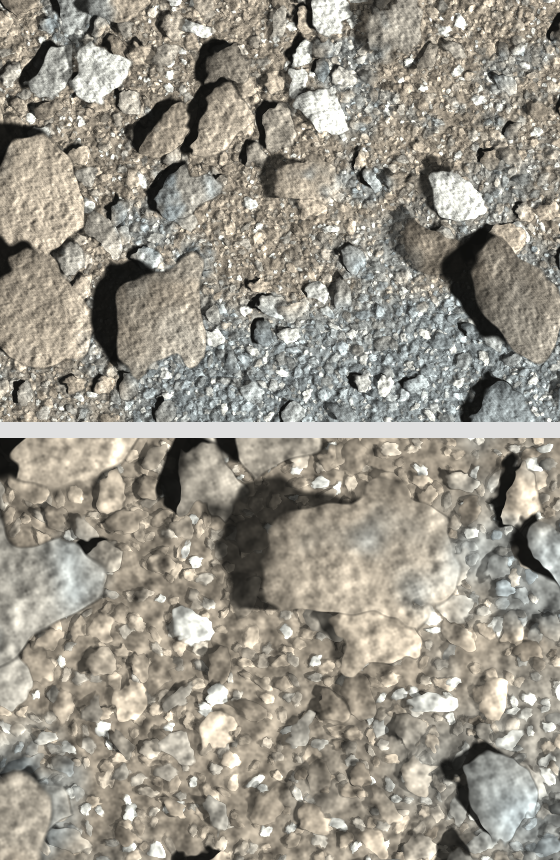
Top: the whole. Bottom: its middle third, enlarged.
This texture is drawn by a WebGL 2 fragment shader. Its source:

```glsl
#version 300 es
precision highp float;
// Sunlit rubble: five layers of irregular stones, from grit to boulders,
// painted fine to coarse. Each stone is a warped, chipped superellipse in
// staggered rows, with a lumpy dome for shading and a swept hard shadow.

#define LAYERS 5
#define BOULDER_CELL 0.29
#define LAYER_RATIO 0.46
#define SHADOW_LENGTH 0.52
#define SHADOW_DIR vec2(-0.91, 0.41)
#define LIGHT vec3(0.73, -0.33, 0.60)
#define WARP 0.30
#define ROUGHNESS 0.62
#define WARM vec3(1.05, 0.98, 0.87)
#define COOL vec3(0.95, 1.00, 1.00)
#define SHADE vec3(0.055, 0.055, 0.050)

uniform vec2 u_resolution;
out vec4 fragColor;

vec3 hash3(vec2 p) {
    vec3 q = fract(p.xyx * vec3(0.1031, 0.1030, 0.0973));
    q += dot(q, q.yxz + 33.33);
    return fract((q.xxy + q.yzz) * q.zyx);
}

// Two channels of smooth value noise, each from -1 to 1
vec2 valueNoise(vec2 p) {
    vec2 i = floor(p), f = fract(p);
    f = f * f * (3.0 - 2.0 * f);
    vec2 bottom = mix(hash3(i).xy, hash3(i + vec2(1, 0)).xy, f.x);
    vec2 top = mix(hash3(i + vec2(0, 1)).xy, hash3(i + vec2(1, 1)).xy, f.x);
    return 2.0 * mix(bottom, top, f.y) - 1.0;
}

vec2 fbm(vec2 p) {
    vec2 sum = vec2(0.0);
    float amp = 0.5;
    for (int i = 0; i < 4; i++) {
        sum += amp * valueNoise(p);
        p = mat2(1.6, 1.2, -1.2, 1.6) * p + 7.3;
        amp *= 0.62;
    }
    return sum;
}

// Size-normalised radius of a stone: 1 on its outline, with two flat chips
float outline(vec2 d, vec2 radii, mat2 turn, vec2 warp) {
    vec2 q = turn * d / radii + warp;
    vec2 s = abs(q);
    float oval = pow(pow(s.x, 2.5) + pow(s.y, 2.5), 0.4);
    return max(oval, 1.22 * max(dot(q, vec2(0.8, 0.6)), dot(q, vec2(-0.5, 0.87))));
}

// Chance that a cell of the given layer holds a stone
float density(int layer, vec2 c) {
    float rubble = smoothstep(0.35, 0.65, c.y) * (1.0 - smoothstep(0.75, 1.1, c.x));
    float left = 1.0 - smoothstep(0.26, 0.36, length(c - vec2(0.20, 0.25)));
    float right = 1.0 - smoothstep(0.12, 0.22, length(c - vec2(1.23, 0.30)));
    if (layer == 0) return 0.85;
    if (layer == 1) return 0.60;
    if (layer == 2) return 0.22 + 0.25 * rubble;
    if (layer == 3) return 0.07 + 0.55 * rubble;
    return max(left, right);
}

// Albedo: random tone, a few pale stones, warm or cool tint by region
vec3 stoneColour(vec3 h, float cool, int layer) {
    float tone = layer == 4 ? mix(0.64, 0.74, h.x) : mix(0.54, 0.80, h.x);
    bool pale = layer < 4 && h.y > 0.88;
    if (pale) tone = 0.95;
    float tint = clamp(cool + (h.z - 0.5) * 0.8, 0.0, 1.0);
    if (layer == 4) tint *= 0.3;
    return tone * mix(WARM, COOL, pale ? 0.6 : tint);
}

void main() {
    vec2 p = gl_FragCoord.xy / u_resolution.y;
    float pixel = 1.0 / u_resolution.y;

    // Regional tint and fine surface relief
    float cool = smoothstep(0.05, 0.5, p.x * 0.4 - p.y + 0.25 + 0.5 * fbm(p * 3.0).x);
    cool = max(cool, 0.7 * smoothstep(0.1, 0.4, fbm(p * 5.0 + 40.0).y));
    vec2 grain = fbm(p * 55.0);
    float relief = grain.x - fbm(p * 55.0 + LIGHT.xy * 0.45).x;
    float texel = 1.0 + ROUGHNESS * relief + 0.10 * grain.y + 0.13 * fbm(p * 15.0).x;

    // Bare soil
    vec3 col = 0.59 * mix(WARM, COOL, cool) * texel;

    // Stones, nearest to the light painted last so shadows fall on the others
    for (int layer = 0; layer < LAYERS; layer++) {
        float size = BOULDER_CELL * pow(LAYER_RATIO, float(LAYERS - 1 - layer));
        float coarse = float(layer) / float(LAYERS - 1);
        float loose = layer < 4 ? 1.0 : 0.0;
        vec2 origin = vec2(-0.075, 0.105);
        vec2 bent = p + loose * 0.28 * size * valueNoise(p / size * 0.7 + 5.0);
        vec2 grid = (bent - origin) / size;
        for (int j = 1; j >= -1; j--)
        for (int i = -1; i <= 1; i++) {
            float row = floor(grid.y) + float(j);
            float stagger = loose * hash3(vec2(row, float(layer) * 9.0)).x;
            vec2 id = vec2(floor(grid.x - stagger) + float(i), row);
            vec3 h = hash3(id + float(layer) * 37.0 + 11.0);
            vec3 g = hash3(id * 1.7 + float(layer) * 53.0 + 91.0);
            vec2 jitter = (h.xy - 0.5) * mix(0.65, 0.2, coarse);
            vec2 centre = (id + vec2(stagger, 0.0) + 0.5 + jitter) * size + origin;
            if (h.z > density(layer, centre)) continue;

            float r = size * mix(mix(0.26, 0.42, coarse), 0.52, g.x);
            vec2 radii = r * vec2(1.12, mix(0.66, 1.0, g.y));
            float a = g.z * 6.283;
            mat2 turn = mat2(cos(a), sin(a), -sin(a), cos(a));
            vec2 d = bent - centre;
            vec2 warp = WARP * (valueNoise(d / r * 1.4 + g.xy * 90.0)
                + 0.35 * valueNoise(d / r * 4.0 + g.yz * 70.0));

            // Hard shadow, fainter under grit
            float slide = clamp(dot(d, SHADOW_DIR), 0.0, SHADOW_LENGTH * r);
            float ks = outline(d - SHADOW_DIR * slide, radii, turn, warp);
            float soft = pixel / r + 0.05;
            float dark = 1.0 - smoothstep(1.0 - soft, 1.0 + soft, ks);
            float depth = mix(0.32, 0.95, smoothstep(0.1, 0.7, coarse));
            col = mix(col, SHADE, dark * min(depth * (0.55 + 0.9 * h.x), 0.95));

            // Lit body
            float k = outline(d, radii, turn, warp);
            float edge = pixel / r + 0.015;
            float body = 1.0 - smoothstep(1.0 - edge, 1.0 + edge, k);
            vec2 slope = d / r * k * k * 0.62 + warp * 0.7 + (g.yz - 0.5) * 0.3;
            float lit = max(dot(normalize(vec3(slope, 1.0)), LIGHT), 0.0);
            float ambient = mix(0.52, 0.42, coarse);
            vec3 stone = stoneColour(fract(g * 7.31 + h), cool, layer);
            col = mix(col, stone * (ambient + 0.88 * lit) * texel, body);
        }
    }
    fragColor = vec4(clamp(col, 0.0, 1.0), 1.0);
}
```
